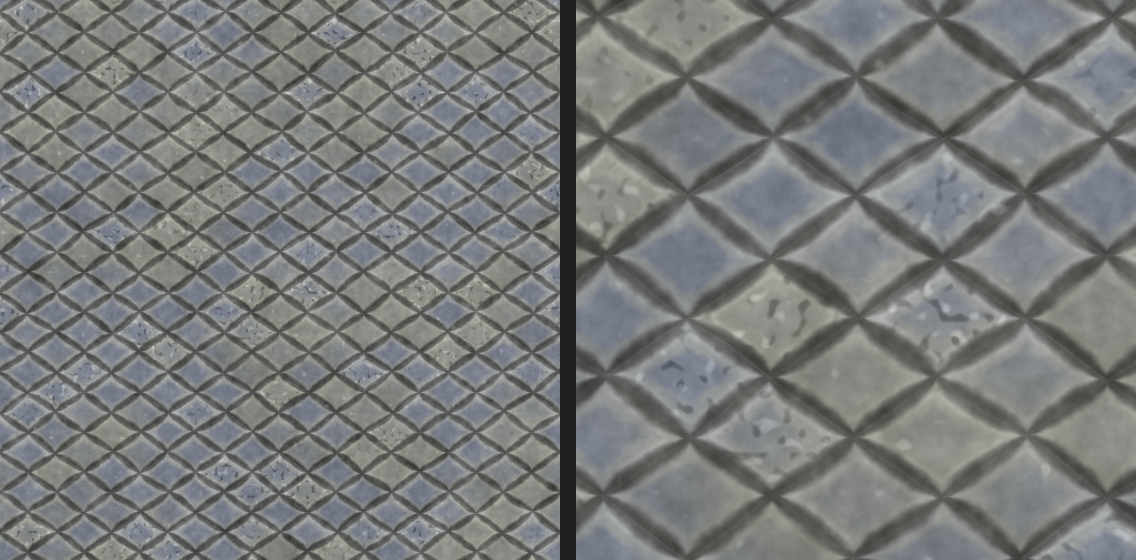
Left: the whole. Right: its middle third, enlarged.
This texture is drawn by a three.js fragment shader. Its source:

```glsl
// Weathered grey stone paving of raised diamond studs, 10 across and 14 down, with soft dark grooves.
varying vec2 vUv;

float hash(vec2 p) {
  return fract(sin(dot(p, vec2(127.1, 311.7))) * 43758.5);
}

vec2 gradient(vec2 p) {
  float a = 6.2832 * hash(p + 3.7);
  return vec2(cos(a), sin(a));
}

// Gradient noise that wraps across the canvas, about -0.7 to 0.7
float noise(vec2 cells) {
  vec2 p = vUv * cells;
  vec2 i = floor(p), f = p - i;
  vec2 w = f * f * f * (f * (f * 6.0 - 15.0) + 10.0);
  vec2 j = mod(i + 1.0, cells);
  i = mod(i, cells);
  float a = dot(gradient(i), f);
  float b = dot(gradient(vec2(j.x, i.y)), f - vec2(1.0, 0.0));
  float c = dot(gradient(vec2(i.x, j.y)), f - vec2(0.0, 1.0));
  float d = dot(gradient(j), f - 1.0);
  return mix(mix(a, b, w.x), mix(c, d, w.x), w.y);
}

float fbm(float cells) {
  float sum = 0.0, amp = 1.0;
  for (int k = 0; k < 4; k++) {
    sum += amp * noise(vec2(cells));
    cells *= 2.0;
    amp *= 0.6;
  }
  return sum;
}

void main() {
  float blotch = fbm(26.0);
  float grain = fbm(67.0);

  // Diamond lattice: x runs up-right, y runs down-right
  vec2 p = vUv * vec2(10.0, 14.0) - vec2(0.5, 0.69);
  p += 0.07 * vec2(noise(vec2(13.0)), noise(vec2(17.0)));
  vec2 q = vec2(p.x + p.y, p.x - p.y);
  vec2 id = floor(q + 0.5);
  vec2 f = q - id;
  vec2 stud = mod(0.5 * vec2(id.x + id.y, id.x - id.y), vec2(10.0, 14.0));
  float tone = hash(stud + 1.3);
  float wear = hash(stud + 8.9);

  // Distance to the rim; grooves narrow towards the stud corners
  float reach = max(abs(f.x), abs(f.y));
  float along = min(abs(f.x), abs(f.y));
  float rim = 0.5 - reach + 0.025 * blotch;
  float width = mix(0.105, 0.05, smoothstep(0.2, 0.48, along));
  float groove = 1.0 - smoothstep(width * 0.35, width * 1.45, rim);
  float plate = 1.0 - smoothstep(0.22, 0.33, reach + 0.07 * blotch + 0.06 * (wear - 0.5));

  // Blue slate tops fade to warm grey where worn
  float warm = smoothstep(-0.2, 0.5, noise(vec2(4.0)) + 0.9 * (tone - 0.45));
  vec3 bevel = mix(vec3(0.555, 0.565, 0.57), vec3(0.56, 0.56, 0.525), warm);
  vec3 top = mix(vec3(0.47, 0.495, 0.545), vec3(0.535, 0.54, 0.515), warm);
  vec3 color = mix(bevel, top, plate);

  // Pale side corners and gentle light from above
  float corner = smoothstep(0.07, 0.2, f.x * f.y);
  color += 0.07 * corner * (1.0 - groove);
  color += 0.045 * (f.x - f.y) * (1.0 - plate);
  float edge = smoothstep(0.09, 0.13, rim) * (1.0 - smoothstep(0.13, 0.2, rim));
  color += 0.055 * edge * smoothstep(-0.2, 0.5, blotch + wear - 0.4);

  // Dirt-filled grooves, darkest below each stud
  vec3 dirt = vec3(0.335, 0.335, 0.325) + 0.06 * blotch;
  dirt -= 0.035 * smoothstep(-0.2, 0.5, f.y - f.x);
  color = mix(color, dirt, groove * (0.88 + 0.12 * tone));

  // Stains, grain and pitting on the most worn studs
  color += 0.04 * (wear - 0.5) + 0.045 * blotch + 0.05 * grain;
  color += 0.03 * noise(vec2(3.0));
  float pits = smoothstep(0.15, 0.45, noise(vec2(110.0)));
  float chips = smoothstep(0.2, 0.5, noise(vec2(93.0)));
  float rough = smoothstep(0.65, 0.95, wear) * (1.0 - groove);
  color += rough * (0.13 * chips - 0.15 * pits);
  color += 0.1 * smoothstep(0.42, 0.6, noise(vec2(71.0)));

  gl_FragColor = vec4(clamp(color, 0.0, 1.0), 1.0);
}
```
